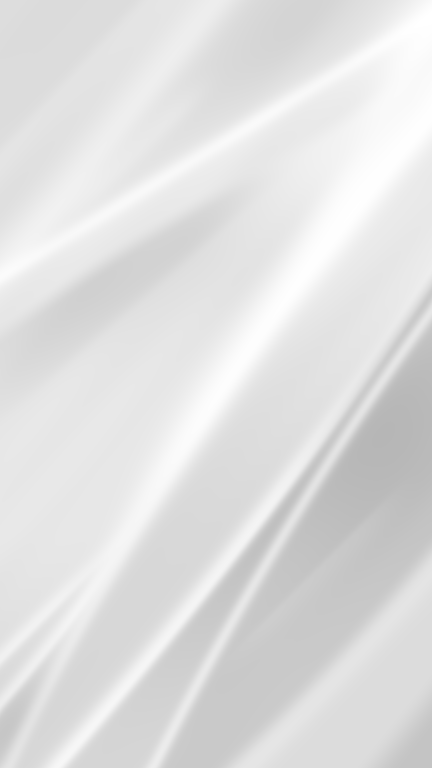
This background is drawn by a WebGL 1 fragment shader. Its source:

```glsl
precision highp float;
uniform vec2 u_resolution;

const float ASPECT = 0.5625;
const float TOP_TONE = 0.865;
const float BAND_TONE = 0.905;
const float SILK_TONE = 0.905;
const float SLOPE_LOW = 0.845;
const float SLOPE_HIGH = 0.915;
const float GAP_LOW = 0.84;
const float GAP_HIGH = 0.74;
const float SHADOW_TONE = 0.79;
const float HEM_TONE = 0.865;
const float CORNER_TONE = 0.77;
const float GRAIN = 0.016;
const vec2 GRAIN_DIR = vec2(0.64, 0.768);

float hash(vec2 p) {
  return fract(sin(dot(p, vec2(127.1, 311.7))) * 4375.85);
}

float noise(vec2 p) {
  vec2 i = floor(p), f = fract(p);
  f = f * f * (3.0 - 2.0 * f);
  return mix(mix(hash(i), hash(i + vec2(1.0, 0.0)), f.x),
             mix(hash(i + vec2(0.0, 1.0)), hash(i + 1.0), f.x), f.y);
}

// Position along a bowed crease (x) and signed distance to its lower right (y)
vec2 crease(vec2 p, vec2 a, vec2 b, float bow) {
  vec2 dir = normalize(b - a);
  float t = dot(p - a, dir) / length(b - a);
  float s = clamp(t, 0.0, 1.0);
  return vec2(t, dot(p - a, vec2(dir.y, -dir.x)) - 4.0 * bow * s * (1.0 - s));
}

// Ridge of light with its own softness on each side
float ridge(float d, float left, float right) {
  float k = d / (d < 0.0 ? left : right);
  return exp(-k * k);
}

// Fades a crease out past both ends
float ends(float t) {
  return smoothstep(-0.2, 0.25, t) * (1.0 - smoothstep(0.75, 1.2, t));
}

float blob(vec2 p, vec2 center, vec2 radii) {
  vec2 q = p - center;
  q = vec2(dot(q, GRAIN_DIR), dot(q, vec2(GRAIN_DIR.y, -GRAIN_DIR.x))) / radii;
  return exp(-dot(q, q));
}

float sheet(float tone, float next, float d, float soft) {
  return mix(tone, next, smoothstep(-soft, soft, d));
}

float lighten(float tone, float amount) {
  return mix(tone, 1.0, amount);
}

void main() {
  vec2 p = gl_FragCoord.xy / u_resolution * vec2(ASPECT, 1.0);

  vec2 beam = crease(p, vec2(0.0, 0.638), vec2(0.5625, 0.980), 0.0);
  vec2 fold = crease(p, vec2(0.0, 0.564), vec2(0.365, 0.792), -0.008);
  vec2 silk = crease(p, vec2(0.013, 0.004), vec2(0.5625, 0.850), -0.034);
  vec2 fork = crease(p, vec2(0.365, 0.590), vec2(0.5625, 0.961), 0.0);
  vec2 rim = crease(p, vec2(0.078, 0.004), vec2(0.5625, 0.635), 0.013);
  vec2 thread = crease(p, vec2(0.202, 0.004), vec2(0.5625, 0.596), -0.013);
  vec2 hem = crease(p, vec2(0.306, 0.004), vec2(0.5625, 0.277), 0.006);
  vec2 corner = crease(p, vec2(0.495, 0.004), vec2(0.5625, 0.089), 0.0);

  // Upper left sheet with soft streaks
  vec2 faint = crease(p, vec2(0.0, 0.792), vec2(0.195, 1.0), 0.0);
  vec2 wide = crease(p, vec2(0.078, 0.740), vec2(0.28, 1.0), 0.0);
  vec2 inner = crease(p, vec2(0.091, 0.720), vec2(0.26, 0.883), 0.0);
  float tone = TOP_TONE - 0.035 * blob(p, vec2(0.38, 0.97), vec2(0.13, 0.06));
  tone = lighten(tone, 0.22 * ridge(faint.y, 0.012, 0.03));
  tone = lighten(tone, 0.48 * ridge(wide.y, 0.035, 0.025));
  tone = lighten(tone, 0.28 * ridge(inner.y, 0.02, 0.015) * ends(inner.x));

  // Band below the beam, then the shaded middle sheet
  tone = sheet(tone, BAND_TONE, beam.y, 0.012);
  float shade = 0.09 * ridge(fold.y - 0.02, 0.06, 0.08);
  shade *= smoothstep(-0.5, 0.4, fold.x) * (1.0 - smoothstep(0.6, 1.15, fold.x));
  float middle = SILK_TONE - shade + 0.03 * smoothstep(0.6, 0.85, p.y);
  middle -= 0.05 * (1.0 - smoothstep(0.08, 0.32, p.y));
  middle -= 0.08 * blob(p, vec2(0.01, 0.05), vec2(0.09, 0.035));
  vec2 sheen = crease(p, vec2(0.0, 0.44), vec2(0.39, 0.779), 0.0);
  middle = lighten(middle, 0.18 * ridge(sheen.y, 0.012, 0.04) * ends(sheen.x));
  tone = sheet(tone, middle, fold.y, 0.014);
  tone = lighten(tone, 0.25 * ridge(beam.y, 0.045, 0.03));
  tone = lighten(tone, 0.68 * ridge(beam.y, 0.013, 0.010));

  // Lower left strands
  vec2 strandA = crease(p, vec2(0.0, 0.141), vec2(0.182, 0.323), 0.0);
  vec2 strandB = crease(p, vec2(0.0, 0.082), vec2(0.195, 0.336), 0.005);
  tone = lighten(tone, 0.55 * ridge(strandA.y, 0.012, 0.007) * (1.0 - smoothstep(0.3, 1.2, strandA.x)));
  tone = lighten(tone, 0.6 * ridge(strandB.y, 0.012, 0.007) * (1.0 - smoothstep(0.4, 1.2, strandB.x)));

  // Bright central fold and its fork
  float slope = mix(SLOPE_LOW, SLOPE_HIGH, smoothstep(0.25, 0.75, p.y));
  tone = sheet(tone, slope, silk.y, 0.016);
  float rise = smoothstep(0.1, 0.55, silk.x);
  tone = lighten(tone, mix(0.4, 0.92, rise) * ridge(silk.y, mix(0.012, 0.034, rise), mix(0.009, 0.022, rise)));
  tone = lighten(tone, 0.65 * ridge(fork.y, 0.03, 0.035) * smoothstep(-0.1, 0.5, fork.x));
  tone = lighten(tone, 0.6 * blob(p, vec2(0.56, 0.96), vec2(0.09, 0.06)));

  // Dark lower right sheets and their bright rims
  tone = sheet(tone, mix(GAP_LOW, GAP_HIGH, smoothstep(0.0, 0.4, p.y)), rim.y, 0.010);
  tone = lighten(tone, mix(0.8, 0.3, smoothstep(0.5, 0.9, rim.x)) * ridge(rim.y, 0.016, 0.009));
  float shadow = SHADOW_TONE - 0.075 * blob(p, vec2(0.51, 0.43), vec2(0.18, 0.11));
  vec2 scratch = crease(p, vec2(0.3125, 0.154), vec2(0.508, 0.349), 0.0);
  shadow = lighten(shadow, 0.13 * ridge(scratch.y, 0.006, 0.02) * ends(scratch.x));
  tone = sheet(tone, shadow, thread.y, 0.008);
  tone = lighten(tone, 0.58 * ridge(thread.y, 0.009, 0.009));
  tone = sheet(tone, HEM_TONE, hem.y, 0.022);
  tone = lighten(tone, 0.28 * ridge(hem.y - 0.008, 0.014, 0.022));
  tone = sheet(tone, CORNER_TONE, corner.y, 0.025);

  // Fine brushed variation along the folds
  vec2 q = vec2(dot(p, GRAIN_DIR) * 2.5, dot(p, vec2(GRAIN_DIR.y, -GRAIN_DIR.x)) * 32.0);
  tone += GRAIN * (noise(q) - 0.5);
  gl_FragColor = vec4(vec3(clamp(tone, 0.0, 1.0)), 1.0);
}
```
